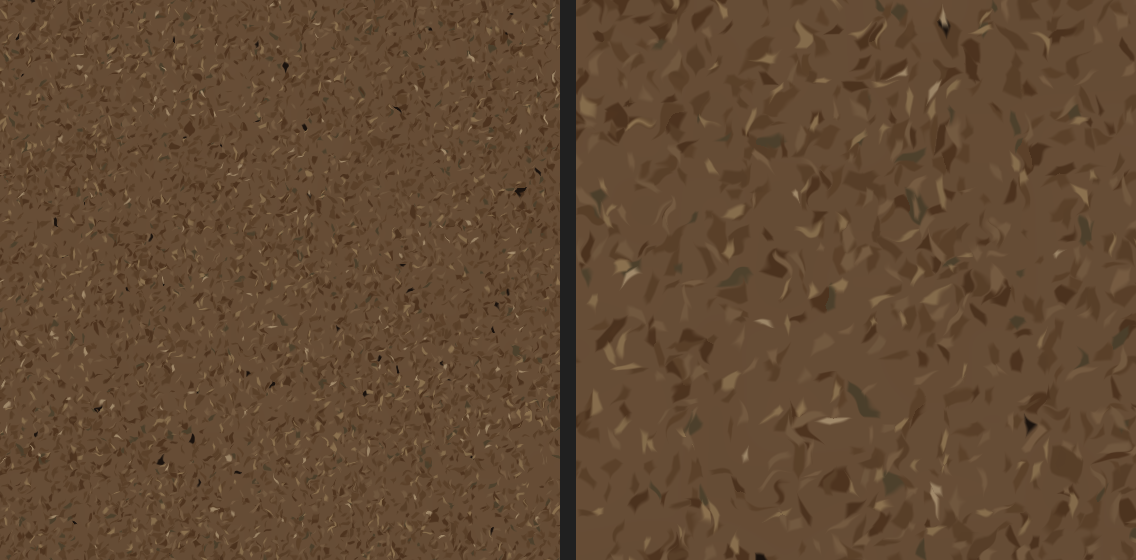
Left: the whole. Right: its middle third, enlarged.
A Shadertoy shader for this texture:

```glsl
// Brown soil-like surface strewn with small angular dark and tan flakes.

vec3 hash3(vec3 p)
{
    p = fract(p * vec3(0.1031, 0.1030, 0.0973));
    p += dot(p, p.yxz + 33.33);
    return fract((p.xxy + p.yxx) * p.zyx);
}

float noise(vec2 p, float seed)
{
    vec2 i = floor(p), f = fract(p);
    f = f * f * (3.0 - 2.0 * f);
    float a = hash3(vec3(i, seed)).x;
    float b = hash3(vec3(i + vec2(1, 0), seed)).x;
    float c = hash3(vec3(i + vec2(0, 1), seed)).x;
    float d = hash3(vec3(i + vec2(1, 1), seed)).x;
    return mix(mix(a, b, f.x), mix(c, d, f.x), f.y);
}

// Irregular five-sided chip of about unit radius
float chip(vec2 q, vec3 id)
{
    float d = -9.0;
    for (int i = 0; i < 5; i++) {
        vec3 h = hash3(id + float(i) * 7.0 + 3.0);
        float a = 1.2566 * (float(i) + 0.8 * h.x);
        d = max(d, dot(q, vec2(cos(a), sin(a))) - mix(0.45, 1.2, h.y));
    }
    return d;
}

// One scattered layer: x = coverage, y = random tone, z = random tint
vec3 flakes(vec2 p, float cells, float density, vec2 size, float seed)
{
    vec2 g = p * cells, home = floor(g);
    float nearest = 9.0;
    vec2 tone = vec2(0.0);
    for (int y = -1; y <= 1; y++)
    for (int x = -1; x <= 1; x++) {
        vec2 cell = home + vec2(x, y);
        vec3 place = hash3(vec3(cell, seed));

        // Chips gather in loose drifts
        vec2 c = cell / cells;
        float drift = 0.6 * noise(c * 7.0, 91.0) + 0.4 * noise(c * 19.0, 92.0);
        if (place.z > density * (0.15 + 1.7 * drift)) continue;

        // Most long axes stand upright with a slight lean to the right
        vec3 form = hash3(vec3(cell, seed + 11.0));
        float lean = 0.35 + 2.2 * (form.x - 0.5);
        vec2 axis = vec2(sin(lean), cos(lean));
        vec2 q = g - cell - place.xy;
        q = vec2(dot(q, vec2(axis.y, -axis.x)), dot(q, axis));
        vec2 extent = size * mix(0.65, 1.35, form.y) * vec2(mix(0.75, 1.25, form.z), 1.0);
        float d = chip(q / extent, vec3(cell, seed + 23.0)) * extent.x / cells;
        if (d < nearest) {
            nearest = d;
            tone = hash3(vec3(cell, seed + 37.0)).xy;
        }
    }
    float soft = max(0.0009, 0.7 / iResolution.y);
    return vec3(1.0 - smoothstep(-soft, soft, nearest), tone);
}

vec3 darkColor(vec2 tone)
{
    vec3 c = tone.x < 0.77 ? vec3(0.35, 0.25, 0.16) : vec3(0.30, 0.20, 0.12);
    if (tone.y > 0.92) c = vec3(0.30, 0.25, 0.17);   // olive grey
    if (tone.y > 0.988) c = vec3(0.10, 0.07, 0.05);  // near black
    return c * mix(0.97, 1.03, fract(tone.y * 13.0));
}

vec3 lightColor(vec2 tone)
{
    vec3 c = tone.x < 0.66 ? vec3(0.45, 0.35, 0.25) : vec3(0.53, 0.43, 0.30);
    if (tone.y > 0.93) c = vec3(0.62, 0.53, 0.41);   // pale straw
    return c * mix(0.97, 1.03, fract(tone.y * 13.0));
}

void mainImage(out vec4 fragColor, in vec2 fragCoord)
{
    vec2 p = fragCoord / iResolution.y;

    // Bend the straight edges a little
    vec2 bend = vec2(noise(p * 95.0, 51.0), noise(p * 95.0, 52.0)) - 0.5;
    vec2 w = p + 0.008 * bend;

    vec3 color = vec3(0.40, 0.30, 0.21) + 0.008 * (noise(p * 24.0, 61.0) - 0.5);

    // Dark chips, coarse then fine
    vec3 f = flakes(w, 54.0, 0.58, vec2(0.21, 0.42), 1.0);
    color = mix(color, darkColor(f.yz), f.x);
    f = flakes(w + 0.37, 76.0, 0.58, vec2(0.21, 0.40), 2.0);
    color = mix(color, darkColor(f.yz), f.x);

    // Sparse tan slivers on top
    f = flakes(w + 0.71, 72.0, 0.37, vec2(0.17, 0.40), 3.0);
    color = mix(color, lightColor(f.yz), f.x);

    fragColor = vec4(color, 1.0);
}
```
